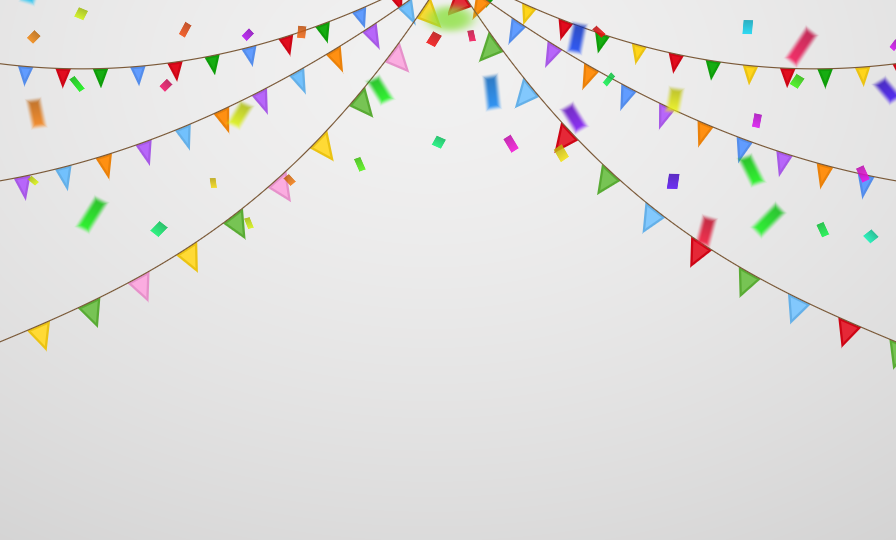
Give the GLSL for this background, as a WebGL 2 fragment shader.

```glsl
#version 300 es
precision highp float;
// Party backdrop: three bunting cables per side hang from the top centre over
// a soft grey glow, with hashed confetti. One side is mirrored for the other.
// Coordinates are y-down on a design grid that is GRID units wide.

uniform vec2 u_resolution;
out vec4 fragColor;

#define GRID 768.0
#define RIGHT_SHIFT 6.6
#define CABLE_HALF_WIDTH 0.5
#define BORDER 2.0
#define TIP_SWING 0.75
#define CONFETTI_CELL 56.0
#define CONFETTI_AMOUNT 0.8
#define BLURRED_SHARE 0.3

const vec3 RED = vec3(0.88, 0.02, 0.09);
const vec3 GREEN = vec3(0.06, 0.67, 0.04);
const vec3 LEAF = vec3(0.38, 0.73, 0.22);
const vec3 BLUE = vec3(0.36, 0.60, 1.00);
const vec3 SKY = vec3(0.43, 0.75, 0.99);
const vec3 PURPLE = vec3(0.71, 0.38, 0.98);
const vec3 ORANGE = vec3(1.00, 0.55, 0.04);
const vec3 YELLOW = vec3(1.00, 0.83, 0.08);
const vec3 PINK = vec3(0.98, 0.62, 0.86);
const vec3 TWINE = vec3(0.48, 0.35, 0.22);

// Flag colours: three per cable, three cables per side, from the outer edge in.
const vec3 FLAG[18] = vec3[18](
    BLUE, RED, GREEN,    PURPLE, SKY, ORANGE,   YELLOW, LEAF, PINK,
    YELLOW, GREEN, RED,  BLUE, ORANGE, PURPLE,  RED, SKY, LEAF);

// Cubic coefficients of cable height over x, and of flag x over its index.
const vec4 SAG[3] = vec4[3](
    vec4(54.6, 0.126, -0.0009, 0.0),
    vec4(155.0, -0.1747, -0.00076, 0.0),
    vec4(293.0, -0.4148, -0.000148, -0.00000243));
const vec4 SPACING[3] = vec4[3](
    vec4(22.0, 32.2, -0.05, 0.0),
    vec4(19.0, 35.5, -0.27, 0.0),
    vec4(33.0, 43.66, -0.277, -0.0556));
const vec2 FLAG_SIZE[3] = vec2[3](vec2(6.7, 17.0), vec2(7.4, 21.0), vec2(10.8, 23.0));

float cubic(vec4 k, float x) { return k.x + x * (k.y + x * (k.z + x * k.w)); }
float cubicSlope(vec4 k, float x) { return k.y + x * (2.0 * k.z + 3.0 * x * k.w); }

float coverage(float d, float pixel) { return clamp(0.5 - d / pixel, 0.0, 1.0); }

vec4 hash4(vec2 p) {
    vec4 q = fract(p.xyxy * vec4(0.1031, 0.1030, 0.0973, 0.1099));
    q += dot(q, q.wzxy + 33.33);
    return fract((q.xxyz + q.yzzw) * q.zywx);
}

vec2 heading(float angle) { return vec2(cos(angle), sin(angle)); }

float edgeDistance(vec2 p, vec2 a, vec2 b) {
    vec2 e = normalize(b - a);
    return dot(p - a, vec2(e.y, -e.x));
}

// Pennant hanging from the origin; its tip turns less than its top edge.
float pennant(vec2 p, vec2 size, float angle) {
    vec2 right = size.x * heading(angle);
    vec2 swing = heading(angle * TIP_SWING);
    vec2 tip = size.y * vec2(-swing.y, swing.x);
    return max(edgeDistance(p, -right, right),
               max(edgeDistance(p, right, tip), edgeDistance(p, tip, -right)));
}

vec3 vividHue(float h) {
    return clamp(abs(fract(h + vec3(0.0, 0.667, 0.333)) * 6.0 - 3.0) - 1.0, 0.06, 0.96);
}

// Slanted paper pieces in jittered cells, thinning out below an open V.
vec3 addConfetti(vec3 color, vec2 p, float pixel) {
    for (int n = 0; n < 9; n++) {
        vec2 cell = floor(p / CONFETTI_CELL) + vec2(n % 3 - 1, n / 3 - 1);
        vec4 a = hash4(cell + 17.0), b = hash4(cell + 71.0);
        vec2 center = (cell + 0.15 + 0.7 * a.xy) * CONFETTI_CELL;
        float lowest = 165.0 + 0.25 * abs(center.x - 0.5 * GRID);
        if (a.z > CONFETTI_AMOUNT || center.y > lowest) continue;
        bool blurred = b.x < BLURRED_SHARE;
        vec2 axis = heading(0.8 + 1.6 * a.w);
        vec2 q = p - center;
        q = vec2(dot(q, vec2(axis.y, -axis.x)), dot(q, axis));
        q.x += 0.35 * q.y * (b.y - 0.5);
        vec2 halfSize = blurred ? vec2(5.0, 9.0 + 7.0 * b.z) : vec2(2.0 + 3.0 * b.y, 4.0 + 3.0 * b.z);
        vec2 side = abs(q) - halfSize;
        float soft = blurred ? 6.0 : pixel;
        vec3 paper = vividHue(b.w) * (0.88 + 0.12 * q.y / halfSize.y);
        color = mix(color, paper, 0.85 * smoothstep(0.5, -0.5, max(side.x, side.y) / soft));
    }
    return color;
}

void main() {
    float pixel = GRID / u_resolution.x;
    vec2 p = vec2(gl_FragCoord.x, u_resolution.y - gl_FragCoord.y) * pixel;

    // Grey backdrop, brightest above the middle
    float fall = length((p - vec2(370.0, 60.0)) * vec2(0.7, 1.0)) / 400.0;
    vec3 color = vec3(0.945, 0.943, 0.943) - 0.085 * pow(fall, 1.5);

    // Cables and pennants
    bool onRight = p.x > 0.5 * GRID;
    vec2 m = vec2(onRight ? GRID - p.x : p.x, p.y);
    for (int row = 0; row < 3; row++) {
        for (int i = -1; i < 11; i++) {
            float x = cubic(SPACING[row], float(i)) + (onRight ? RIGHT_SHIFT : 0.0);
            vec2 knot = vec2(x, cubic(SAG[row], x));
            float d = pennant(m - knot, FLAG_SIZE[row], atan(cubicSlope(SAG[row], x)));
            vec3 cloth = FLAG[(onRight ? 9 : 0) + row * 3 + (i + 3) % 3];
            float inner = coverage(d + BORDER, pixel);
            cloth = mix(cloth * 0.92, mix(cloth, vec3(1.0), row == 2 ? 0.14 : 0.03), inner);
            color = mix(color, cloth, coverage(d, pixel));
        }
        float slope = cubicSlope(SAG[row], m.x);
        float d = abs(m.y - cubic(SAG[row], m.x)) / sqrt(1.0 + slope * slope);
        color = mix(color, TWINE, coverage(d - CABLE_HALF_WIDTH, pixel));
    }

    // Confetti, and a green blur where the cables meet
    color = addConfetti(color, p, pixel);
    vec2 g = (p - vec2(386.0, 16.0)) / vec2(20.0, 11.0);
    color = mix(color, vec3(0.55, 0.88, 0.25), 0.8 * exp(-dot(g, g) * dot(g, g)));
    fragColor = vec4(color, 1.0);
}
```
